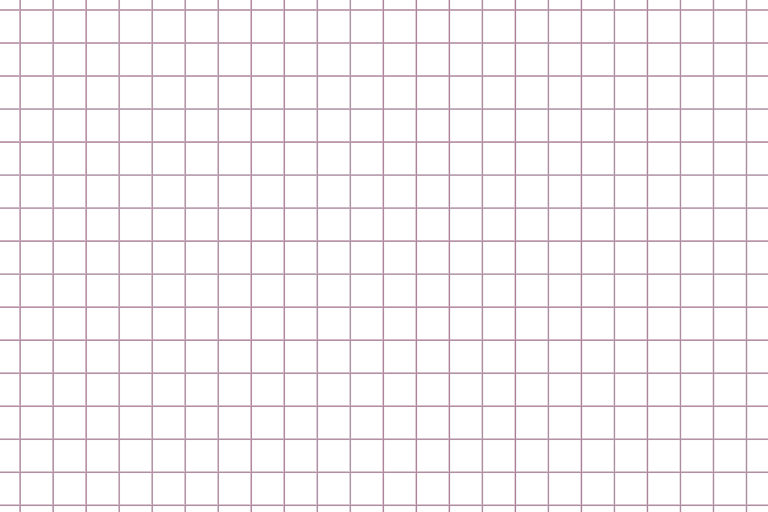
Give the GLSL for this pattern, as a WebGL 1 fragment shader.

```glsl
precision highp float;
// Square grid of thin plum lines on white paper, 23 lines across and 16 down.

uniform vec2 u_resolution;

float hash(float n) {
    return fract(sin(n * 12.9898) * 43758.5453);
}

// Soft-edged coverage of a line at signed distance d from its centre.
float lineCoverage(float d, float halfWidth, float soft) {
    return smoothstep(-soft, soft, d + halfWidth) - smoothstep(-soft, soft, d - halfWidth);
}

// Ink varies slightly from line to line, between dull and vivid plum.
vec3 inkColor(float lineId) {
    return mix(vec3(0.50, 0.33, 0.44), vec3(0.50, 0.21, 0.37), hash(lineId));
}

void main() {
    // Canvas units: the width is 1.
    float pixel = 1.0 / u_resolution.x;
    vec2 p = gl_FragCoord.xy * pixel;

    // Signed distance to the nearest line on each axis, and its index.
    float pitch = 0.04299;
    vec2 cell = (p - vec2(0.0262, 0.0088)) / pitch;
    vec2 lineId = floor(cell + 0.5);
    vec2 d = (cell - lineId) * pitch;

    float vertical = lineCoverage(d.x, 0.000615, pixel);
    float horizontal = lineCoverage(d.y, 0.000615, pixel);

    // Where lines cross, the stronger coverage wins.
    vec3 color = min(
        mix(vec3(1.0), inkColor(lineId.x + 3.0), vertical),
        mix(vec3(1.0), inkColor(lineId.y + 41.0), horizontal));

    gl_FragColor = vec4(color, 1.0);
}
```
